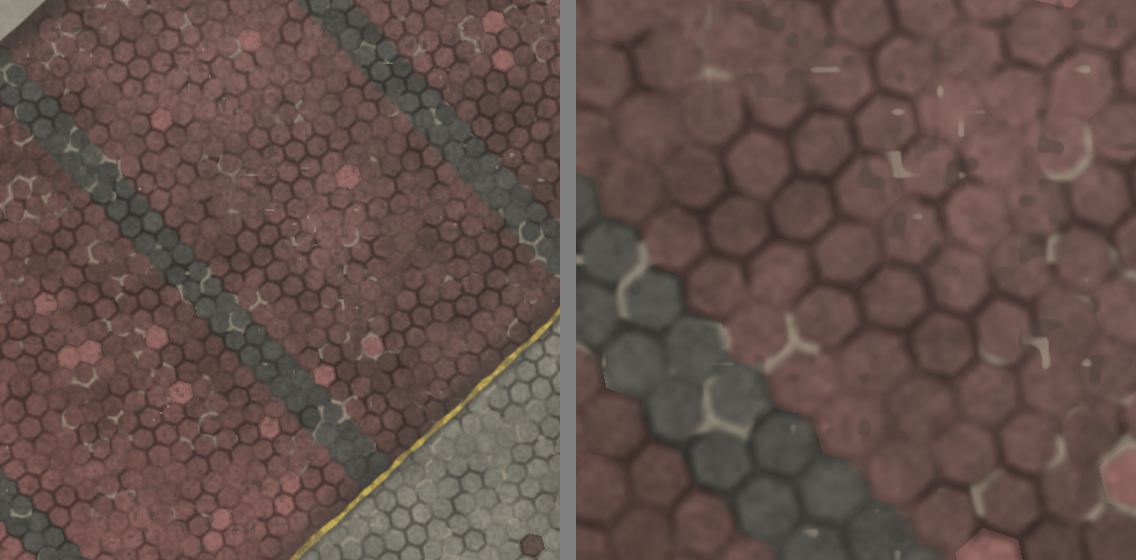
Left: the whole. Right: its middle third, enlarged.
Give the GLSL for this texture, as a WebGL 2 fragment shader.

```glsl
#version 300 es
precision highp float;

uniform vec2 u_resolution;
out vec4 fragColor;

#define BAND_PERIOD 0.510
#define BAND_OFFSET -0.089
#define BAND_HALF_WIDTH 0.034
#define TILE_PITCH 0.0395
#define GROUT_WIDTH 0.085
#define KERB_START 0.055
#define LINE_POS 1.090
#define LINE_HALF_WIDTH 0.0058
#define SOFTNESS 0.003
#define WARP 0.010
#define PINK_SHARE 0.025

const vec2 ALONG = vec2(0.680, -0.733);
const vec2 ACROSS = vec2(0.733, 0.680);

const vec3 RED_DARK = vec3(0.345, 0.275, 0.252);
const vec3 RED_MID = vec3(0.425, 0.325, 0.305);
const vec3 RED_LIGHT = vec3(0.500, 0.375, 0.355);
const vec3 PINK = vec3(0.610, 0.425, 0.405);
const vec3 CHARCOAL = vec3(0.312, 0.312, 0.290);
const vec3 GREY = vec3(0.455, 0.445, 0.405);
const vec3 GREY_LIGHT = vec3(0.560, 0.545, 0.495);
const vec3 GRIME = vec3(0.235, 0.225, 0.205);
const vec3 PALE_GROUT = vec3(0.660, 0.620, 0.540);
const vec3 YELLOW = vec3(0.740, 0.650, 0.330);

float hash(vec2 p) {
    vec3 h = fract(vec3(p.xyx) * 0.1031);
    h += dot(h, h.yzx + 33.33);
    return fract((h.x + h.y) * h.z);
}

float noise(vec2 p) {
    vec2 i = floor(p), f = fract(p);
    f = f * f * (3.0 - 2.0 * f);
    return mix(mix(hash(i), hash(i + vec2(1, 0)), f.x),
               mix(hash(i + vec2(0, 1)), hash(i + vec2(1, 1)), f.x), f.y);
}

float fbm(vec2 p) {
    float sum = 0.0, amp = 0.5;
    for (int i = 0; i < 4; i++) {
        sum += amp * noise(p);
        p = mat2(1.6, 1.2, -1.2, 1.6) * p + 7.3;
        amp *= 0.5;
    }
    return sum / 0.9375;
}

// Hexagon lattice: xy = offset from the tile centre, z = distance to the edge
vec3 hexTile(vec2 p) {
    vec2 s = vec2(1.0, sqrt(3.0));
    vec2 a = mod(p, s) - 0.5 * s;
    vec2 b = mod(p - 0.5 * s, s) - 0.5 * s;
    vec2 g = dot(a, a) < dot(b, b) ? a : b;
    float hexDist = 0.5 - max(abs(g.x), dot(abs(g), 0.5 * s));
    return vec3(g, mix(hexDist, 0.5 - length(g), 0.3));
}

void main() {
    vec2 p = gl_FragCoord.xy / u_resolution.y;
    float soft = max(SOFTNESS, 1.0 / u_resolution.y);

    // Street frame: x runs along the bands, y across them
    vec2 street = vec2(dot(p - vec2(0, 1), ALONG), dot(p - vec2(0, 1), ACROSS));
    vec2 warp = vec2(noise(p * 9.0 + 3.0), noise(p * 9.0 + 41.0)) - 0.5;
    vec2 q = (street + WARP * warp) / TILE_PITCH;
    vec3 tile = hexTile(q);
    vec2 id = round((q - tile.xy) * vec2(2.0, 2.0 / sqrt(3.0))) + 200.0;
    float rnd = hash(id), rnd2 = hash(id + 71.0);
    vec2 laid = street - 0.3 * tile.xy * TILE_PITCH;

    // Wear at several scales
    float broad = fbm(p * 3.2 + 12.0);
    float patchy = fbm(p * 11.0 + 5.0);
    float grain = fbm(p * 75.0);
    float fine = noise(p * 170.0);

    // Red paving, warmer towards the lower left
    float warmth = smoothstep(1.3, 0.2, p.x + p.y);
    float tone = 0.5 + 1.3 * (broad - 0.5) + 0.8 * (patchy - 0.5)
               + 0.30 * (rnd - 0.5) + 0.7 * (grain - 0.5) + 0.10 * warmth;
    vec3 color = mix(RED_DARK, RED_MID, smoothstep(0.0, 0.55, tone));
    color = mix(color, RED_LIGHT, smoothstep(0.5, 1.05, tone));
    color += vec3(0.018, -0.008, -0.008) * warmth;
    color = mix(color, PINK, 0.75 * step(1.0 - PINK_SHARE, rnd2));

    // Charcoal bands
    float across = mod(laid.y - BAND_OFFSET + 0.5 * BAND_PERIOD, BAND_PERIOD) - 0.5 * BAND_PERIOD;
    float ragged = 0.010 * (patchy - 0.5) + 0.008 * (grain - 0.5);
    float band = 1.0 - smoothstep(-soft, 2.0 * soft, abs(across) - BAND_HALF_WIDTH + ragged);
    vec3 bandColor = CHARCOAL * (0.82 + 0.18 * rnd + 0.22 * grain);
    color = mix(color, bandColor, 0.94 * band);

    // Grey paving beyond the painted line
    float wobble = 0.006 * (noise(p * 22.0) - 0.5);
    float lineDist = street.x - LINE_POS + wobble;
    float outside = smoothstep(-soft, soft, lineDist);
    float greyTone = 0.35 + 0.4 * (rnd - 0.5) + 1.2 * (patchy - 0.5) + 0.5 * (grain - 0.5);
    vec3 greyColor = mix(GREY, GREY_LIGHT, clamp(greyTone, -0.4, 1.0));
    greyColor = mix(greyColor, RED_DARK, 0.8 * step(0.985, rnd2));
    color = mix(color, greyColor, outside);

    // Grout: dark seams, with pale broken pieces in clusters
    float seam = 1.0 - smoothstep(0.0, GROUT_WIDTH + soft / TILE_PITCH, tile.z);
    float seamWear = mix(0.25, 0.95, smoothstep(0.3, 0.7, noise(p * 27.0 + 9.0)));
    color = mix(color, color * 0.66, seam * seamWear);
    float cluster = smoothstep(0.64, 0.78, noise(p * 24.0 + 60.0) + 0.08 * max(band, outside));
    float broken = smoothstep(0.40, 0.70, noise(p * 60.0 + 31.0));
    color = mix(color, PALE_GROUT, 0.65 * seam * cluster * broken);

    // Fine mottling, dark pits and pale chips
    color *= 0.93 + 0.14 * fine;
    float pits = smoothstep(0.70, 0.88, noise(p * 95.0 + 17.0)) * smoothstep(0.35, 0.65, patchy);
    color = mix(color, GRIME, 0.35 * pits * (1.0 - outside));
    float chips = smoothstep(0.90, 0.98, noise(p * 80.0 + 88.0)) * smoothstep(0.50, 0.7, patchy);
    color = mix(color, PALE_GROUT, 0.6 * chips);

    // Grime beside the line and the kerb
    float lineGrime = smoothstep(-0.055, -0.008, lineDist) * (1.0 - smoothstep(0.004, 0.020, lineDist));
    color = mix(color, GRIME, lineGrime * mix(0.25, 0.85, patchy));
    float kerbDist = street.x - KERB_START + 2.0 * wobble;
    float kerbGrime = 1.0 - smoothstep(0.015, 0.055, kerbDist);
    color = mix(color, GRIME, kerbGrime * mix(0.3, 0.95, grain));
    color = mix(GREY_LIGHT * (0.96 + 0.12 * grain), color, smoothstep(-soft, soft, kerbDist));

    // Worn yellow line
    float halfWidth = LINE_HALF_WIDTH * mix(0.45, 1.25, noise(p * 48.0 + 2.0));
    float paint = 1.0 - smoothstep(-soft, soft, abs(lineDist) - halfWidth);
    paint *= mix(0.55, 1.0, smoothstep(0.25, 0.6, noise(p * 65.0 + 25.0)));
    color = mix(color, YELLOW * (0.85 + 0.25 * fine), paint);

    fragColor = vec4(color, 1.0);
}
```
